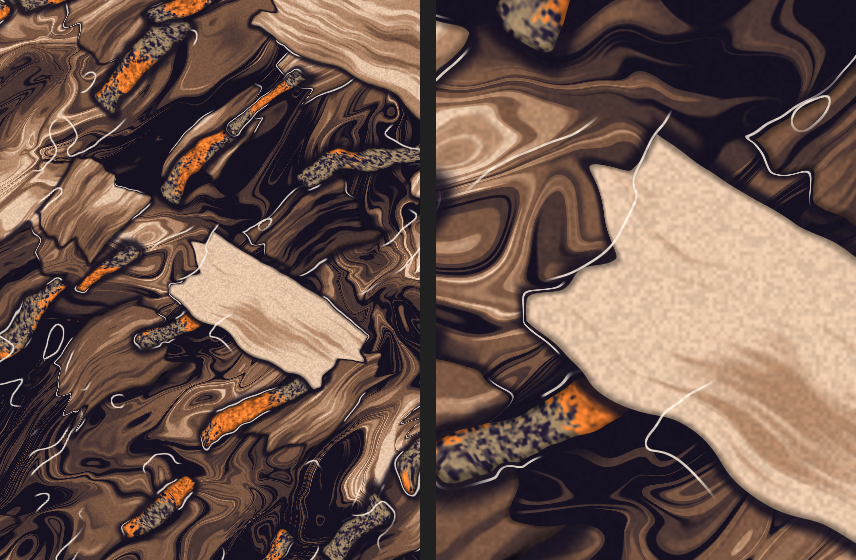
Left: the whole. Right: its middle third, enlarged.
Write a WebGL 2 fragment shader that draws this texture.

```glsl
#version 300 es
precision highp float;
// Thick marbled paint: warped noise contours form the dark swirls,
// rotated ragged boxes form combed knife strokes and gritty orange bars,
// and thin contour lines add wet highlights.
uniform vec2 u_resolution;
out vec4 fragColor;

const vec3 INK = vec3(0.085, 0.065, 0.125);
const vec3 UMBER = vec3(0.29, 0.21, 0.20);
const vec3 BROWN = vec3(0.48, 0.34, 0.26);
const vec3 TAN = vec3(0.70, 0.53, 0.41);
const vec3 CREAM = vec3(0.90, 0.77, 0.66);
const vec3 ORANGE = vec3(0.82, 0.43, 0.17);
const vec3 GLOSS = vec3(1.0, 0.95, 0.89);
const float STROKE_ANGLE = 0.68;

float hash(vec2 p) {
  vec3 q = fract(p.xyx * vec3(0.1031, 0.1030, 0.0973));
  q += dot(q, q.yzx + 33.33);
  return fract((q.x + q.y) * q.z);
}

float noise(vec2 p) {
  vec2 i = floor(p), f = fract(p);
  f = f * f * (3.0 - 2.0 * f);
  vec2 e = vec2(1.0, 0.0);
  return mix(mix(hash(i), hash(i + e), f.x),
             mix(hash(i + e.yx), hash(i + e.xx), f.x), f.y);
}

float fbm(vec2 p) {
  return 0.62 * noise(p) + 0.26 * noise(p * 2.1 + 17.0) + 0.12 * noise(p * 4.3 + 41.0);
}

vec2 rotate(vec2 p, float a) {
  float c = cos(a), s = sin(a);
  return vec2(c * p.x + s * p.y, c * p.y - s * p.x);
}

vec2 warp(vec2 p, float scale, float amount) {
  vec2 q = p * scale;
  return p + amount * (vec2(fbm(q + 3.0), fbm(q + 57.0)) - 0.5);
}

float boxDistance(vec2 p, vec2 halfSize) {
  vec2 d = abs(p) - halfSize;
  return length(max(d, 0.0)) + min(max(d.x, d.y), 0.0);
}

// Paint colour from dark (0) to light (1).
vec3 paint(float t) {
  vec3 c = mix(INK, UMBER, smoothstep(0.23, 0.33, t));
  c = mix(c, BROWN, smoothstep(0.41, 0.53, t));
  c = mix(c, TAN, smoothstep(0.60, 0.73, t));
  return mix(c, CREAM, smoothstep(0.77, 0.89, t));
}

// Lays a shape over the paint below, with a dark groove and a broken wet rim.
vec3 layOver(vec3 under, vec3 top, vec2 p, float d, float groove, float px) {
  under = mix(under, INK, 0.9 * (1.0 - smoothstep(0.3 * groove, groove, d)));
  top *= mix(0.6, 1.0, smoothstep(0.0, 0.008, -d));
  vec3 c = mix(under, top, smoothstep(0.7 * px, -0.7 * px, d));
  float rim = 1.0 - smoothstep(0.0005, 0.0005 + px, abs(d - 0.004));
  return mix(c, GLOSS, 0.8 * rim * smoothstep(0.64, 0.72, noise(p * 11.0 + 5.0)));
}

// Combed knife stroke; its short ends break into fingers.
vec3 slab(vec3 under, vec2 l, vec2 halfSize, float tone, float contrast, float seed, float px) {
  float bend = l.y + 0.025 * noise(l * 9.0 + seed);
  float comb = 0.42 * noise(vec2(l.x * 4.0, bend * 50.0) + seed)
             + 0.34 * noise(vec2(l.x * 8.0, bend * 115.0) + seed)
             + 0.24 * noise(vec2(l.x * 25.0, bend * 240.0) + seed);
  float fingers = 0.07 * (noise(vec2(l.y * 42.0, seed)) - 0.5);
  float d = boxDistance(l, halfSize + vec2(fingers, 0.0));
  float shade = tone + contrast * (comb - 0.5) + 0.25 * (noise(l * 9.0 + seed) - 0.5);
  return layOver(under, paint(shade), l + seed, d, 0.017, px);
}

// Narrow ridge of grit, stained orange along part of its length.
vec3 bar(vec3 under, vec2 l, vec2 halfSize, float seed, float px) {
  float d = boxDistance(l, halfSize - 0.01) - 0.01 + 0.007 * (noise(l * 50.0 + seed) - 0.5);
  float grit = 0.5 * noise(l * 150.0 + seed) + 0.5 * noise(l * 300.0 + seed);
  vec3 grain = mix(INK * 1.6, vec3(0.64, 0.54, 0.41), smoothstep(0.2, 0.7, grit));
  float stain = smoothstep(0.46, 0.60, noise(l * vec2(11.0, 16.0) + seed) + 0.4 * (grit - 0.5));
  grain = mix(grain, ORANGE * (0.5 + grit), stain);
  return layOver(under, grain, l + seed, d, 0.024, px);
}

// Scatters slabs or bars over a jittered grid aligned with the strokes.
vec3 scatter(vec3 c, vec2 p, float cellSize, float share, bool gritty, float seed, float px) {
  vec2 q = rotate(p, STROKE_ANGLE) / cellSize + seed;
  vec2 base = floor(q);
  for (int y = -1; y <= 1; y++) {
    for (int x = -1; x <= 1; x++) {
      vec2 cell = base + vec2(x, y);
      float a = hash(cell + 11.3), b = hash(cell + 47.9), k = hash(cell + 83.1);
      if (hash(cell + 5.7) > share) continue;
      vec2 l = (q - cell - 0.5 - 0.45 * (vec2(a, b) - 0.5)) * cellSize;
      l = rotate(l, 0.5 * (k - 0.5));
      float id = 100.0 * k + 7.0;
      if (gritty) c = bar(c, l, vec2(0.08 + 0.07 * b, 0.015 + 0.011 * a), id, px);
      else c = slab(c, l, vec2(0.10 + 0.05 * a, 0.05 + 0.05 * b), mix(0.40, 0.70, k), 0.95, id, px);
    }
  }
  return c;
}

void main() {
  float px = 1.0 / u_resolution.x;
  vec2 p = gl_FragCoord.xy * px;

  // Swirled laminae and pale threads along the contours of a smooth field.
  vec2 q = rotate(p, STROKE_ANGLE) * vec2(2.8, 4.8);
  vec2 w = warp(warp(q, 0.8, 2.2), 1.3, 1.1);
  float field = fbm(w);
  float lamina = 0.5 * noise(vec2(field * 36.0, q.x)) + 0.3 * noise(vec2(field * 90.0, q.x * 2.0))
               + 0.2 * noise(vec2(field * 190.0, q.x * 3.0));
  float thread = smoothstep(0.72, 0.92, noise(vec2(field * 62.0 + 9.0, q.x * 2.0)));
  float tone = 0.45 + 0.85 * (noise(w * 1.1 + 7.0) - 0.5) + 1.05 * (lamina - 0.5);
  vec3 c = paint(tone + 0.3 * thread);

  // Strokes, ridges, then two broad pale sweeps.
  vec2 s = warp(warp(p, 4.0, 0.13), 13.0, 0.022);
  c = scatter(c, s, 0.31, 0.75, false, 20.0, px);
  c = scatter(c, s, 0.28, 0.55, true, 60.0, px);
  c = slab(c, rotate(s - vec2(0.62, 0.60), -0.65), vec2(0.22, 0.09), 0.89, 0.32, 31.0, px);
  c = slab(c, rotate(s - vec2(0.93, 1.26), -0.50), vec2(0.28, 0.13), 0.77, 0.60, 73.0, px);

  // Broken wet hairlines: slender loops lying along the strokes.
  float wet = noise(rotate(s, STROKE_ANGLE) * vec2(9.0, 21.0) + 29.0);
  float gap = abs(wet - 0.62) / max(fwidth(wet), 0.0001) * px;
  float hairline = 1.0 - smoothstep(0.0003, 0.0003 + px, gap);
  c = mix(c, GLOSS, 0.85 * hairline * smoothstep(0.60, 0.68, noise(p * 8.0 + 13.0)));

  // Fine pigment grain.
  c *= 0.92 + 0.16 * noise(p * 330.0);
  fragColor = vec4(c, 1.0);
}
```
